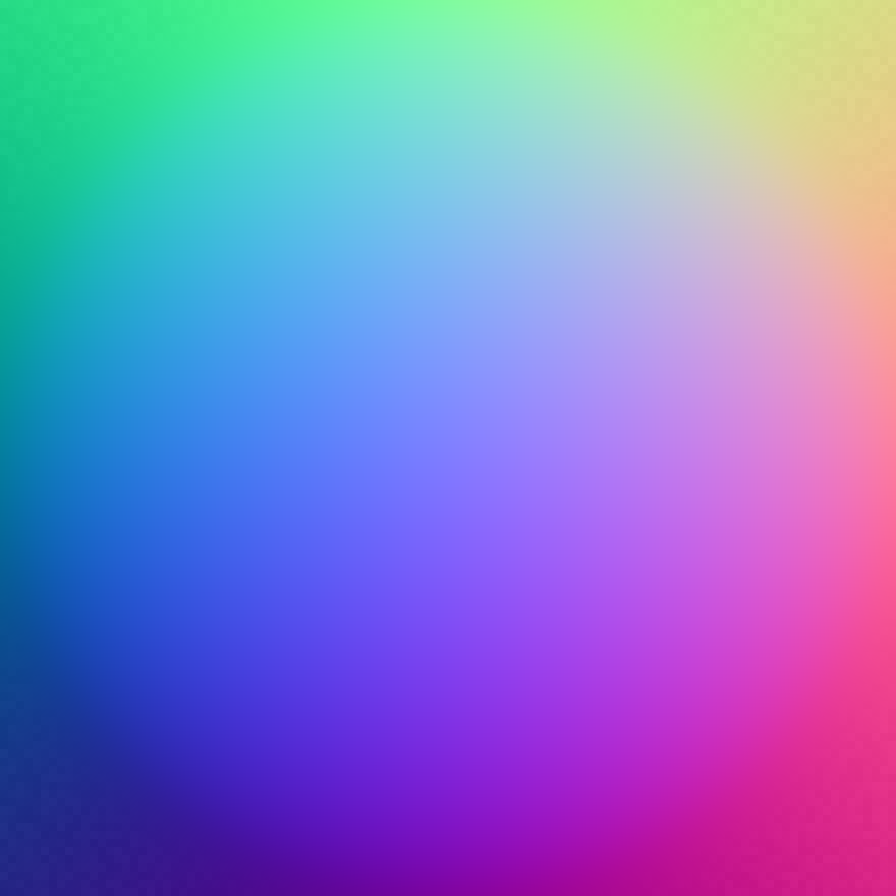
A WebGL 1 fragment shader for this background:

```glsl
precision highp float;
// Draws a smooth colour field: the surface normals of a soft-edged dome, shown as RGB.

uniform vec2 u_resolution;

const float RIM_SOFTNESS = 0.12;
const float GRAIN_CELLS = 110.0;
const float GRAIN_AMOUNT = 0.02;

float hash(vec2 cell) {
  return fract(sin(dot(cell, vec2(12.9898, 78.233))) * 43758.5453);
}

// Unit normal of a sphere whose rim eases into the flat surroundings
vec3 domeNormal(vec2 p, float softness) {
  float inside = 1.0 - dot(p, p);
  float heightSquared = 0.5 * (inside + sqrt(inside * inside + softness * softness));
  return normalize(vec3(p, sqrt(max(heightSquared, 0.0))));
}

vec3 normalToColor(vec3 normal) {
  return 0.5 + 0.5 * normal;
}

// Faint mottling, present only beyond the rim
float cornerGrain(vec2 uv, float radius, float cells, float amount) {
  float mask = smoothstep(1.0, 1.2, radius);
  return (hash(floor(uv * cells)) - 0.5) * amount * mask;
}

void main() {
  vec2 uv = gl_FragCoord.xy / u_resolution;
  vec2 p = uv * 2.0 - 1.0;

  vec3 color = normalToColor(domeNormal(p, RIM_SOFTNESS));
  color += cornerGrain(uv, length(p), GRAIN_CELLS, GRAIN_AMOUNT);

  gl_FragColor = vec4(clamp(color, 0.0, 1.0), 1.0);
}
```
